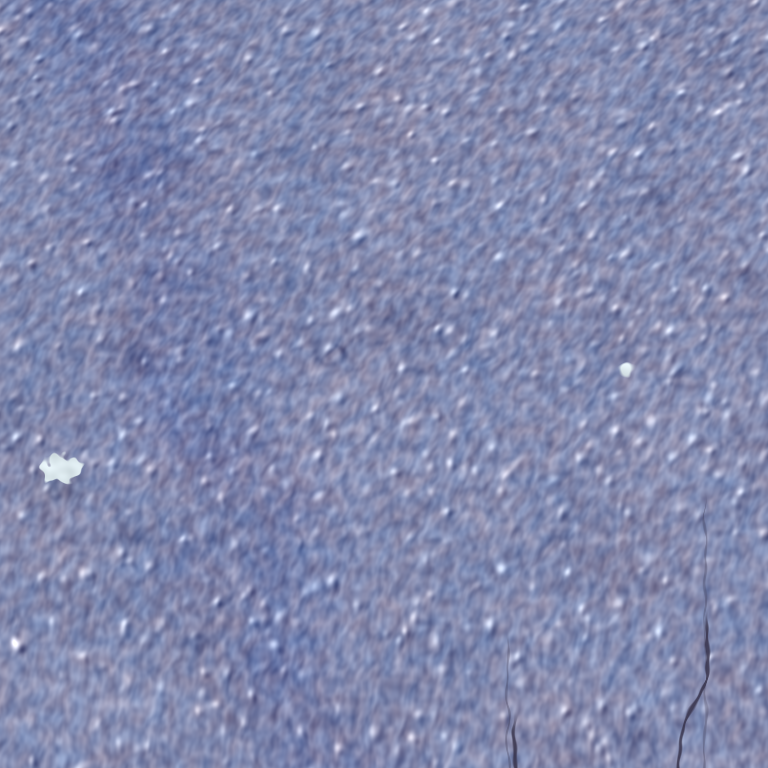
This texture is drawn by a Shadertoy shader. Its source:

```glsl
#define BASE_COLOR vec3(0.515, 0.541, 0.682)
#define LIGHT_AXIS vec3(1.0, 0.98, 0.84)
#define BAND_TINT vec3(-0.065, -0.058, -0.028)
#define WARM_TINT vec3(0.055, -0.005, -0.045)
#define CHIP_COLOR vec3(0.86, 0.91, 0.93)
#define CRACK_COLOR vec3(0.20, 0.18, 0.27)
#define GRAIN_FREQ vec2(76.0, 42.0)
#define SPECK_FREQ vec2(52.0, 36.0)
#define GRAIN_CONTRAST 0.17
#define SPECK_CONTRAST 0.36

vec2 hash2(vec2 p) {
    vec3 q = fract(p.xyx * vec3(0.1031, 0.1030, 0.0973));
    q += dot(q, q.yzx + 33.33);
    return fract((q.xx + q.yz) * q.zy);
}

float cornerSlope(vec2 cell, vec2 offset) {
    float angle = 6.2832 * hash2(cell + 57.0).x;
    return dot(vec2(cos(angle), sin(angle)), offset);
}

// Gradient noise, centred on zero
float noise(vec2 p) {
    vec2 i = floor(p), f = p - i;
    vec2 u = f * f * f * (f * (f * 6.0 - 15.0) + 10.0);
    vec2 e = vec2(1.0, 0.0);
    float low = mix(cornerSlope(i, f), cornerSlope(i + e, f - e), u.x);
    float high = mix(cornerSlope(i + e.yx, f - e.yx), cornerSlope(i + 1.0, f - 1.0), u.x);
    return mix(low, high, u.y);
}

// Bright mineral specks, each with a dark side to the lower right
float specks(vec2 p) {
    vec2 cell = floor(p);
    float sum = 0.0;
    for (int y = -1; y <= 1; y++)
    for (int x = -1; x <= 1; x++) {
        vec2 id = cell + vec2(x, y);
        vec2 look = hash2(id + 19.0);
        vec2 d = p - id - hash2(id);
        float size = mix(9.0, 22.0, look.y);
        float glint = pow(look.x, 4.0);
        vec2 s = d - vec2(0.36, -0.22);
        sum += glint * (exp(-size * dot(d, d)) - 0.45 * exp(-size * dot(s, s)));
    }
    return sum;
}

// Sparse dark stains, more frequent in the upper part
float stains(vec2 p) {
    vec2 g = p * 6.0, cell = floor(g);
    float sum = 0.0;
    for (int y = -1; y <= 1; y++)
    for (int x = -1; x <= 1; x++) {
        vec2 id = cell + vec2(x, y);
        vec2 look = hash2(id + 83.0);
        vec2 d = (g - id - hash2(id + 7.0)) * vec2(1.0, 1.4);
        float present = step(look.x, 0.07 + 0.05 * id.y);
        sum += present * mix(0.4, 1.0, look.y) * exp(-dot(d, d) * mix(40.0, 90.0, look.y));
    }
    return sum;
}

// Coverage of a thin wandering crack below height top
float crack(vec2 p, float centre, float width, float top) {
    float wander = 0.006 * noise(vec2(centre * 40.0, p.y * 32.0));
    float thickness = width * (0.7 + noise(vec2(p.y * 45.0, centre * 9.0)));
    float line = 1.0 - smoothstep(0.3, 1.5, abs(p.x - centre - wander) / thickness);
    return line * (1.0 - smoothstep(top - 0.03, top, p.y));
}

// Coverage of a ragged pale chip
float chip(vec2 p, vec2 centre, float radius) {
    vec2 d = (p - centre) * vec2(1.0, 1.35);
    float ragged = radius * (1.0 + 0.9 * noise(p * 75.0));
    return 1.0 - smoothstep(-0.003, 0.003, length(d) - ragged);
}

void mainImage(out vec4 fragColor, in vec2 fragCoord) {
    vec2 p = fragCoord / iResolution.xy;

    // Grain leans and shrinks toward the top
    vec2 q = vec2(p.x - 0.08 * p.y - 0.24 * p.y * p.y, p.y + 0.25 * p.y * p.y);
    q += 0.004 * vec2(noise(q * 30.0), noise(q * 30.0 + 71.0));

    // Fine relief and specks
    float tone = GRAIN_CONTRAST * noise(q * GRAIN_FREQ);
    tone += 0.6 * GRAIN_CONTRAST * noise(q * GRAIN_FREQ * 1.9 + 31.0);
    tone += 0.04 * noise(p * 17.0) + 0.045 * noise(p * 6.0 + 4.0);
    tone += SPECK_CONTRAST * specks(q * SPECK_FREQ);

    // Stains and one small ring
    vec2 ringOffset = (p - vec2(0.43, 0.538)) * vec2(1.0, 1.25);
    float ring = exp(-pow((length(ringOffset) - 0.017) / 0.005, 2.0));
    tone -= 0.14 * stains(p) + 0.13 * ring * (0.8 + noise(p * 60.0));

    // Blue shaded band running down the left side
    float bandOffset = p.x - 0.42 + 0.32 * p.y + 0.12 * noise(p * 5.0 + 9.0);
    float band = exp(-pow(bandOffset / 0.1, 2.0)) * (0.85 + 0.8 * noise(p * 11.0));
    vec3 color = BASE_COLOR + LIGHT_AXIS * tone + BAND_TINT * band;
    color += WARM_TINT * (noise(q * vec2(58.0, 38.0) + 13.0) + 0.5 * noise(p * 9.0 + 40.0));

    // Cracks at the lower right
    float bend = 0.885 + 0.036 * smoothstep(0.03, 0.13, p.y);
    float cracks = crack(p, bend, 0.0032, 0.21) + 0.35 * crack(p, 0.918, 0.002, 0.36);
    cracks += crack(p, 0.671, 0.0035, 0.075) + 0.35 * crack(p, 0.662, 0.002, 0.18);
    color = mix(color, CRACK_COLOR, 0.8 * min(cracks, 1.0));

    // Pale chips, the large one with a soft shadow
    vec2 shadow = (p - vec2(0.075, 0.365)) / vec2(0.035, 0.022);
    color -= 0.09 * exp(-dot(shadow, shadow));
    float chips = max(chip(p, vec2(0.08, 0.39), 0.024), chip(p, vec2(0.815, 0.518), 0.01));
    color = mix(color, CHIP_COLOR + 0.12 * noise(p * 60.0), chips);

    fragColor = vec4(clamp(color, 0.0, 1.0), 1.0);
}
```
